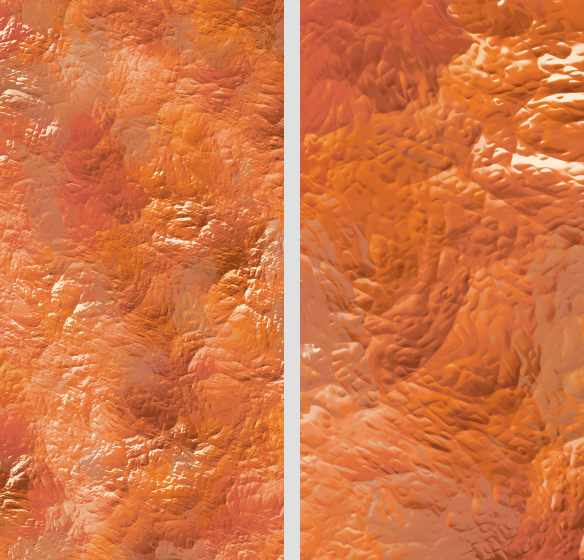
Left, the full canvas; right, a detail of the centre.
Reproduce this texture procedurally as a Shadertoy shader.

```glsl
// Crumpled, glossy amber surface with rusty hollows, rosy patches and pale glints.

float hash(vec2 p) {
    vec3 q = fract(p.xyx * 0.1031);
    q += dot(q, q.yzx + 33.33);
    return fract((q.x + q.y) * q.z);
}

float noise(vec2 p) {
    vec2 cell = floor(p), f = fract(p);
    f = f * f * f * (f * (f * 6.0 - 15.0) + 10.0);
    return mix(mix(hash(cell), hash(cell + vec2(1, 0)), f.x),
               mix(hash(cell + vec2(0, 1)), hash(cell + vec2(1, 1)), f.x), f.y);
}

const mat2 TURN = mat2(0.8, 0.6, -0.6, 0.8);

// Soft cloud, centred on 0.5
float cloud(vec2 p) {
    float sum = 0.0, amp = 0.53;
    for (int i = 0; i < 4; i++) {
        sum += amp * noise(p);
        p = TURN * p * 2.03 + 17.3;
        amp *= 0.5;
    }
    return sum;
}

// Folded height field: every octave has creases of similar steepness
float crumple(vec2 p) {
    p += 0.05 * vec2(noise(p * 7.0), noise(p * 7.0 + 31.0));
    p = TURN * p * vec2(11.0, 14.0) + 50.0;
    float sum = 0.0, amp = 0.04;
    for (int i = 0; i < 4; i++) {
        sum += amp * abs(2.0 * noise(p) - 1.0);
        p = TURN * p * 2.03 + 9.7;
        amp *= 0.5;
    }
    return sum;
}

vec3 ramp(float tone) {
    vec3 col = mix(vec3(0.55, 0.25, 0.13), vec3(0.69, 0.33, 0.19), smoothstep(0.05, 0.24, tone));
    col = mix(col, vec3(0.83, 0.41, 0.23), smoothstep(0.25, 0.40, tone));
    col = mix(col, vec3(0.91, 0.47, 0.20), smoothstep(0.42, 0.55, tone));
    col = mix(col, vec3(0.92, 0.56, 0.35), smoothstep(0.56, 0.68, tone));
    return mix(col, vec3(0.92, 0.70, 0.55), smoothstep(0.70, 0.88, tone));
}

vec3 surface(vec2 p) {
    // Slope of the creases
    float e = 0.002;
    float h = crumple(p);
    vec2 slope = vec2(crumple(p + vec2(e, 0)) - h, crumple(p + vec2(0, e)) - h) / e;
    float lit = dot(slope, vec2(0.55, -0.83));

    // Colours seen through the bent facets
    vec2 bent = p + 0.028 * slope;
    float tone = 0.51 + 1.15 * (cloud(bent * 3.6 + 4.0) - 0.5) + 0.15 * lit;
    vec3 col = ramp(tone);

    float rosy = smoothstep(0.52, 0.68, cloud(bent * 4.2 + 23.0));
    col = mix(col, vec3(0.82, 0.34, 0.27), 0.6 * rosy * (1.0 - smoothstep(0.5, 0.75, tone)));

    float amber = smoothstep(0.53, 0.68, cloud(bent * 4.8 + 61.0));
    col = mix(col, col * vec3(1.0, 0.98, 0.5), 0.65 * amber);

    float dusty = smoothstep(0.56, 0.66, cloud(bent * 6.0 + 87.0));
    col = mix(col, vec3(0.76, 0.50, 0.37), 0.6 * dusty);

    // Clustered glints on the steep lit facets
    float cluster = smoothstep(0.47, 0.70, cloud(p * 3.3 + 140.0));
    float glint = smoothstep(0.55, 1.35, lit) * cluster;
    return mix(col, vec3(1.0, 0.92, 0.83), glint);
}

void mainImage(out vec4 fragColor, in vec2 fragCoord) {
    // Four samples per pixel smooth the crease edges
    vec3 col = vec3(0.0);
    for (int i = 0; i < 4; i++) {
        vec2 offset = vec2(i % 2, i / 2) * 0.5 - 0.25;
        col += surface((fragCoord + offset) / iResolution.x);
    }
    fragColor = vec4(col / 4.0, 1.0);
}
```
